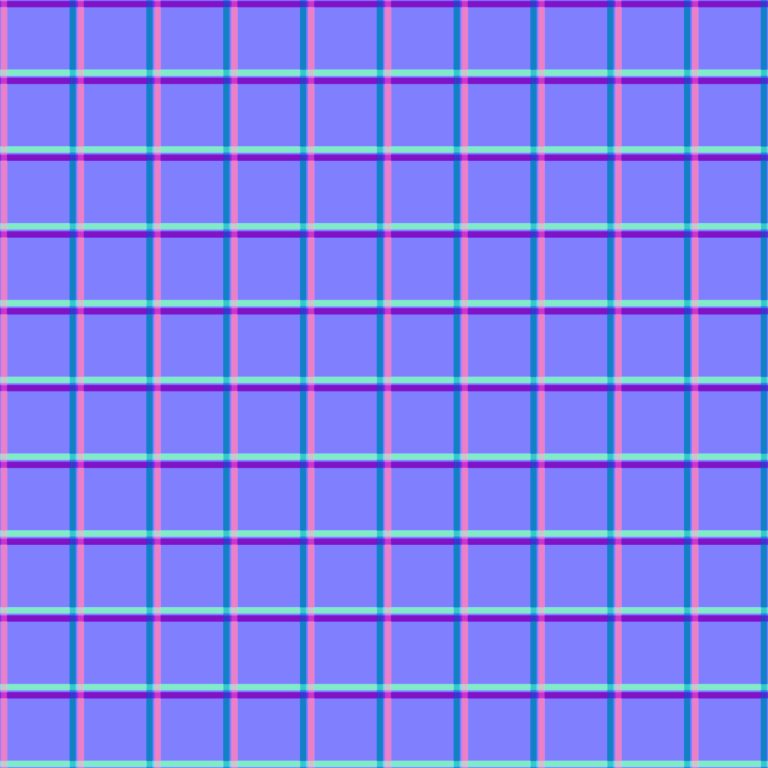
A WebGL 1 fragment shader for this texture map:

```glsl
precision highp float;
// Tangent-space normal map of a flat square tile grid with soft V-shaped grooves.

uniform vec2 u_resolution;

const float TILES = 10.0;          // whole repeats across and down
const float GROOVE_HALF = 0.105;   // outer groove limit, in tile units
const float RIM_SOFTNESS = 0.026;  // blend from flat face to bevel
const float VALLEY_SOFTNESS = 0.03; // blend across the groove bottom
const float BEVEL_SLOPE = 1.57;
const float CROSSING_FLATTEN = 0.4;

// Signed distance to the nearest tile boundary, positive on its right or upper side.
float boundaryOffset(float coord) {
  return fract(coord + 0.5) - 0.5;
}

// 1 inside the groove, 0 on the flat face.
float grooveMask(float offset, float pixel) {
  float softness = max(RIM_SOFTNESS, pixel);
  return 1.0 - smoothstep(GROOVE_HALF - softness, GROOVE_HALF, abs(offset));
}

// Direction of the bevel, passing smoothly through zero at the groove bottom.
float bevelSide(float offset, float pixel) {
  float softness = max(VALLEY_SOFTNESS, pixel);
  return sign(offset) * smoothstep(0.0, softness, abs(offset));
}

// Combined slope of both groove directions, gentler where they cross.
vec2 gridSlope(vec2 tile, float pixel) {
  vec2 offset = vec2(boundaryOffset(tile.x), boundaryOffset(tile.y));
  vec2 mask = vec2(grooveMask(offset.x, pixel), grooveMask(offset.y, pixel));
  vec2 side = vec2(bevelSide(offset.x, pixel), bevelSide(offset.y, pixel));
  return BEVEL_SLOPE * side * mask * (1.0 - CROSSING_FLATTEN * mask.yx);
}

vec3 encodeNormal(vec2 slope) {
  return normalize(vec3(slope, 1.0)) * 0.5 + 0.5;
}

void main() {
  vec2 tile = gl_FragCoord.xy / u_resolution * TILES;
  float pixel = TILES / min(u_resolution.x, u_resolution.y);
  gl_FragColor = vec4(encodeNormal(gridSlope(tile, pixel)), 1.0);
}
```
